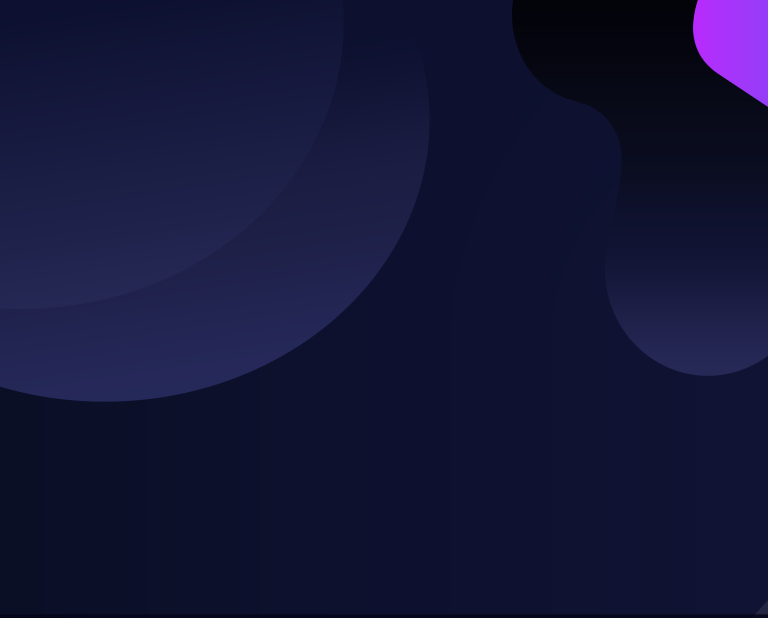
Write a Shadertoy shader that draws this background.

```glsl
// Dark navy backdrop with two overlapping discs, a flowing dark blob and a violet
// corner shape. Each shape is an implicit distance filled with a soft gradient.
// Coordinates are in canvas heights, with y measured down from the top edge.

// Approximate signed distance to an axis-aligned ellipse
float ellipse(vec2 p, vec2 center, vec2 radius) {
    vec2 q = (p - center) / radius;
    float k = length(q);
    return k * (k - 1.0) / max(length(q / radius), 1e-5);
}

float smoothMax(float a, float b, float k) {
    float h = max(k - abs(a - b), 0.0) / k;
    return max(a, b) + h * h * k * 0.25;
}

// Antialiased coverage, about one pixel wide
float coverage(float d) {
    return clamp(0.5 - d * iResolution.y, 0.0, 1.0);
}

// Blob outline: upper lobe, scooped notch, slim neck, round foot
float blob(vec2 p) {
    if (p.y < 0.165)
        return min(ellipse(p, vec2(0.952, 0.024), vec2(0.126, 0.142)), 0.936 - p.x);
    if (p.y < 0.258)
        return max(-ellipse(p, vec2(0.919, 0.258), vec2(0.084, 0.0935)), 0.919 - p.x);
    if (p.y < 0.4355)
        return mix(1.003, 0.976, smoothstep(0.258, 0.4355, p.y)) - p.x;
    return ellipse(p, vec2(1.142, 0.4355), vec2(0.166, 0.1726));
}

// Violet shape: a bent side and a slanted side joined by a round corner
float violetShape(vec2 p) {
    float bend = max(0.048 - p.y, 0.0);
    float side = 1.118 + 3.4 * bend * bend - p.x;
    float slant = (p.y - 0.121 - 0.667 * (p.x - 1.161)) / 1.2;
    return smoothMax(side, slant, 0.041);
}

void mainImage(out vec4 fragColor, in vec2 fragCoord) {
    vec2 uv = fragCoord / iResolution.xy;
    vec2 p = vec2(uv.x * 1.239, 1.0 - uv.y);

    // Backdrop, brightening to the right
    vec3 color = mix(vec3(0.043, 0.058, 0.150), vec3(0.052, 0.068, 0.184),
                     smoothstep(0.0, 0.55, uv.x));
    color = mix(color, vec3(0.064, 0.073, 0.200), smoothstep(0.5, 1.0, uv.x));
    color = mix(color, vec3(0.050, 0.064, 0.184), 0.7 * smoothstep(0.55, 0.0, p.y));

    // Discs, fading in along a slightly tilted axis
    float tilt = p.y + 0.15 * p.x;
    vec3 glow = mix(vec3(0.050, 0.064, 0.184), vec3(0.110, 0.118, 0.267),
                    smoothstep(0.12, 0.42, tilt));
    glow = mix(glow, vec3(0.146, 0.160, 0.350), smoothstep(0.38, 0.69, tilt));
    color = mix(color, glow, coverage(ellipse(p, vec2(0.169, 0.194), vec2(0.524, 0.456))));

    glow = mix(vec3(0.050, 0.064, 0.188), vec3(0.140, 0.155, 0.325),
               clamp((tilt - 0.03) / 0.47, 0.0, 1.0));
    color = mix(color, glow, coverage(ellipse(p, vec2(0.0355), vec2(0.519, 0.4645))));

    // Blob, from near black to slate blue
    vec3 shade = mix(vec3(0.010, 0.013, 0.040), vec3(0.038, 0.048, 0.115),
                     smoothstep(0.0, 0.26, p.y));
    shade = mix(shade, vec3(0.062, 0.071, 0.190), smoothstep(0.23, 0.39, p.y));
    shade = mix(shade, vec3(0.150, 0.160, 0.340), smoothstep(0.36, 0.62, p.y));
    color = mix(color, shade, coverage(blob(p)));

    // Violet corner
    vec3 violet = mix(vec3(0.72, 0.17, 0.99), vec3(0.58, 0.24, 0.97),
                      clamp((p.x - 1.12) / 0.12, 0.0, 1.0));
    color = mix(color, violet, coverage(violetShape(p)));

    // Small lower corner cut and dark bottom rim
    color = mix(color, vec3(0.145, 0.150, 0.260),
                coverage((2.102 - p.x - 0.889 * p.y) / 1.34));
    color = mix(color, vec3(0.018, 0.018, 0.100), 0.85 * smoothstep(0.992, 0.996, p.y));

    fragColor = vec4(color, 1.0);
}
```
